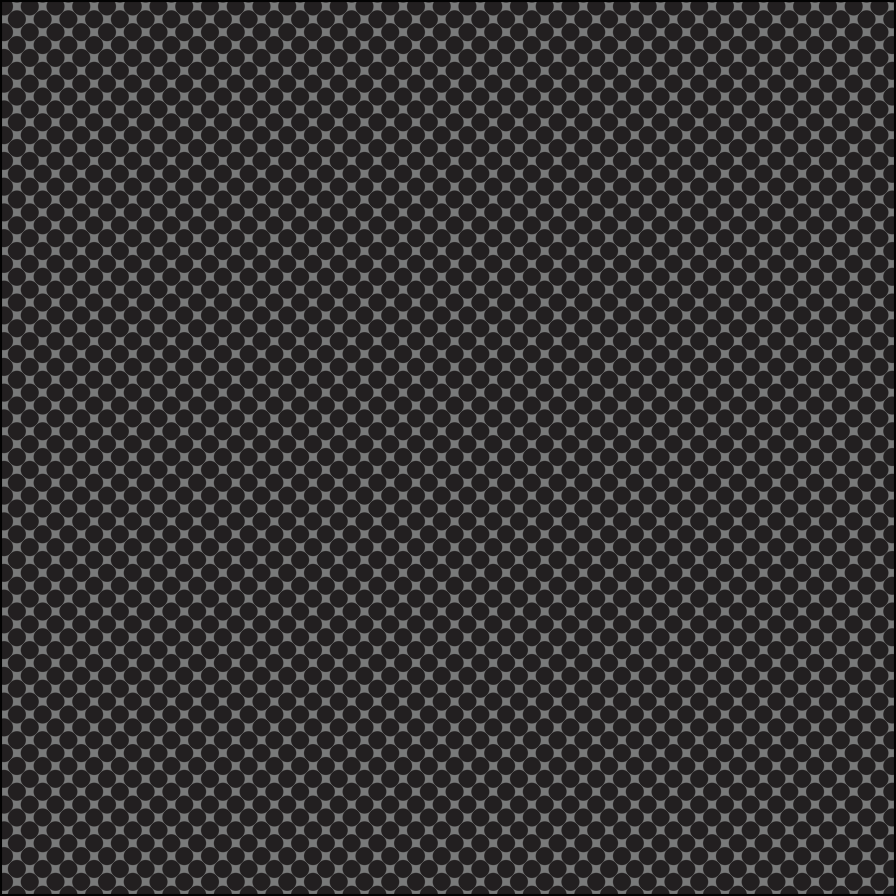
A WebGL 1 fragment shader for this pattern:

```glsl
precision highp float;
// Dark perforated-style mesh: staggered near-touching dots over grey, with a thin black frame.

uniform vec2 u_resolution;

#define REPEATS 34.8
#define DOT_PHASE vec2(0.656, 0.05)
#define DOT_RADIUS 0.350
#define FRAME_WIDTH 0.0024
#define DOT_COLOR vec3(0.135, 0.122, 0.125)
#define GAP_COLOR vec3(0.475, 0.480, 0.480)
#define FRAME_COLOR vec3(0.01)

// Distance to the nearest lattice point, one per unit cell
float latticeDistance(vec2 p) {
  return length(fract(p + 0.5) - 0.5);
}

// Signed distance to dots at the corners and centre of each cell
float staggeredDots(vec2 p) {
  return min(latticeDistance(p), latticeDistance(p + 0.5)) - DOT_RADIUS;
}

void main() {
  vec2 uv = gl_FragCoord.xy / u_resolution;
  float pixel = 1.0 / min(u_resolution.x, u_resolution.y);

  // Dots over the grey ground
  float dotDistance = staggeredDots(uv * REPEATS - DOT_PHASE) / REPEATS;
  float gap = smoothstep(-0.75 * pixel, 0.75 * pixel, dotDistance);
  vec3 color = mix(DOT_COLOR, GAP_COLOR, gap);

  // Frame along the canvas edges
  vec2 toEdge = min(uv, 1.0 - uv);
  float inset = min(toEdge.x, toEdge.y) - FRAME_WIDTH;
  float inside = smoothstep(-0.5 * pixel, 0.5 * pixel, inset);
  color = mix(FRAME_COLOR, color, inside);

  gl_FragColor = vec4(color, 1.0);
}
```
